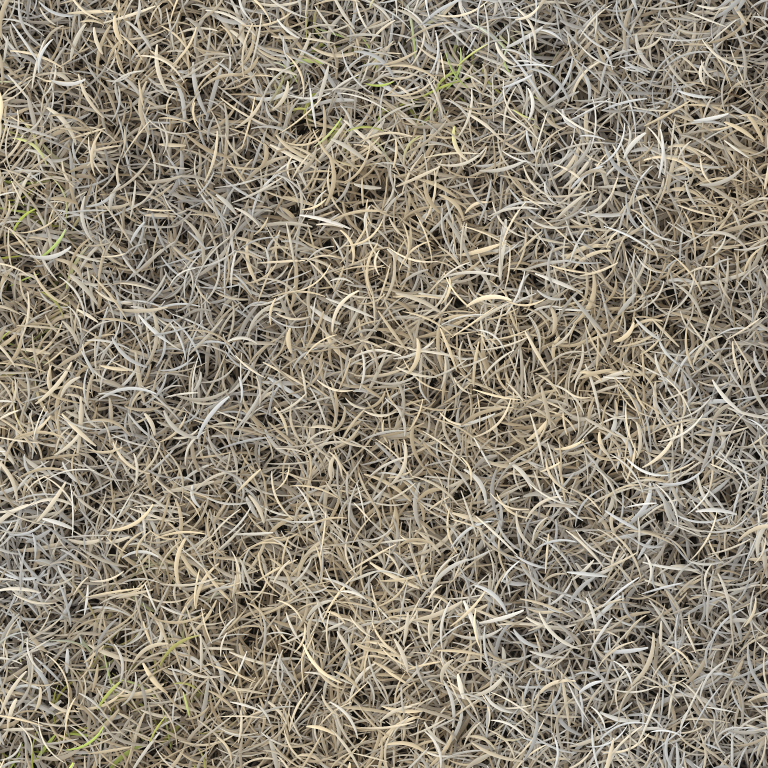
This texture is drawn by a WebGL 2 fragment shader. Its source:

```glsl
#version 300 es
precision highp float;
precision highp int;
// Dense mat of dry, bleached grass blades lying in all directions over dark soil.

#define CELLS 25.0          // grid cells across the canvas
#define LAYERS 34           // blades per cell, stacked from soil to top
#define HALF_WIDTH 0.0017   // mean half width of a blade
#define BEND 0.34           // strongest curvature of a blade
#define SHADOW 0.13         // darkening beside an overlying blade
#define TONE_LOW 0.13       // brightness of the deepest blades
#define TONE_HIGH 0.80      // brightness of the top blades
#define TONE_SPREAD 0.27    // random brightness range between blades
#define GAP_DEPTH 0.65      // darkening of deep blades inside gaps
#define GREEN_SHARE 0.07    // share of living blades in green patches

const float PI = 3.14159;
const vec3 SOIL = vec3(0.075, 0.068, 0.058);
const vec3 GREEN_TINT = vec3(0.88, 1.0, 0.55);

uniform vec2 u_resolution;
out vec4 fragColor;

// Integer hash: four well mixed words from four inputs
uvec4 hash4(uvec4 v) {
    v = v * 1664525u + 1013904223u;
    v += v.yzxy * v.wxyz;
    v ^= v >> 16u;
    v += v.yzxy * v.wxyz;
    return v;
}

float latticeValue(vec2 p) {
    uvec2 cell = uvec2(ivec2(p) + 64);
    return float(hash4(uvec4(cell, 7u, 91u)).x >> 16u) / 65535.0;
}

float valueNoise(vec2 p) {
    vec2 i = floor(p), f = fract(p);
    f = f * f * (3.0 - 2.0 * f);
    return mix(mix(latticeValue(i), latticeValue(i + vec2(1, 0)), f.x),
               mix(latticeValue(i + vec2(0, 1)), latticeValue(i + vec2(1, 1)), f.x), f.y);
}

// Straw colour: brownish when dark, nearly neutral when bright
vec3 strawColor(float tone, float warmth) {
    vec3 tint = mix(vec3(1.10, 1.0, 0.87), vec3(1.015, 1.0, 0.95), smoothstep(0.15, 0.85, tone));
    return tone * tint * mix(vec3(0.98, 1.0, 1.04), vec3(1.06, 0.99, 0.87), warmth);
}

void main() {
    float pixel = 1.0 / min(u_resolution.x, u_resolution.y);
    vec2 uv = gl_FragCoord.xy * pixel;
    vec2 home = floor(uv * CELLS);

    // Broad patches of light, hue, growth and gaps
    float light = 0.92 + 0.16 * valueNoise(uv * 5.0 + 3.0);
    float warmPatch = valueNoise(uv * 4.0 + 17.0) - 0.5;
    float greenPatch = smoothstep(0.5, 0.85, valueNoise(uv * 4.5 + 31.0));
    float gap = smoothstep(0.35, 0.85, 0.6 * valueNoise(uv * 19.0) + 0.4 * valueNoise(uv * 43.0 + 9.0));

    vec3 color = SOIL * (0.7 + 0.8 * valueNoise(uv * 150.0));

    for (int layer = 0; layer < LAYERS; layer++) {
        float height = float(layer) / float(LAYERS - 1);
        for (int n = 0; n < 9; n++) {
            vec2 cell = home + vec2(n % 3 - 1, n / 3 - 1);
            uvec4 h = hash4(uvec4(uvec2(ivec2(cell) + 64), uint(layer), 5u));
            vec4 shape = vec4(h & 0xffffu) / 65535.0;
            vec4 look = vec4(h >> 16u) / 65535.0;

            // Blade frame: x along the blade, y across it
            vec2 q = uv - (cell + shape.xy) / CELLS;
            float halfLength = mix(0.38, 0.94, shape.w) / CELLS;
            if (dot(q, q) > halfLength * halfLength * 1.1) continue;
            float angle = PI * shape.z;
            vec2 axis = vec2(cos(angle), sin(angle));
            float along = dot(q, axis) / halfLength;
            float across = dot(q, vec2(-axis.y, axis.x));
            float bend = BEND * (look.x * 2.0 - 1.0);
            across -= bend * halfLength * (along * along - 0.33);
            across *= inversesqrt(1.0 + 4.0 * bend * bend * along * along);

            // Tapered outline with a few broad blades
            float width = HALF_WIDTH * (0.65 + 0.5 * look.y + 0.7 * pow(look.y, 8.0));
            width *= 1.0 - 0.6 * along * along;
            float tip = clamp((1.0 - abs(along)) * halfLength / pixel + 0.5, 0.0, 1.0);
            float cover = clamp((width - abs(across)) / pixel + 0.5, 0.0, 1.0) * tip;

            // Soft contact shadow, cast slightly to one side
            float shade = clamp(1.0 - abs(across + 0.4 * width) / (3.2 * width), 0.0, 1.0);
            color *= 1.0 - SHADOW * shade * tip;
            if (cover <= 0.0) continue;

            // Brightness rises with height, with a lit edge and a paler end
            float tone = mix(TONE_LOW, TONE_HIGH, pow(height, 1.15));
            tone += TONE_SPREAD * (look.z - 0.5) * (0.4 + 0.6 * height);
            tone *= light * (1.0 - GAP_DEPTH * gap * (1.0 - height));
            tone *= 1.0 + 0.09 * clamp(across / width, -1.0, 1.0) + 0.07 * along;
            vec3 blade = strawColor(max(tone, 0.04), clamp(look.w + 0.7 * warmPatch, 0.0, 1.0));
            float living = step(1.0 - GREEN_SHARE, fract(look.w * 13.0 + look.x)) * greenPatch;
            blade *= mix(vec3(1.0), GREEN_TINT, living);
            color = mix(color, blade, cover);
        }
    }
    fragColor = vec4(clamp(color, 0.0, 1.0), 1.0);
}
```
